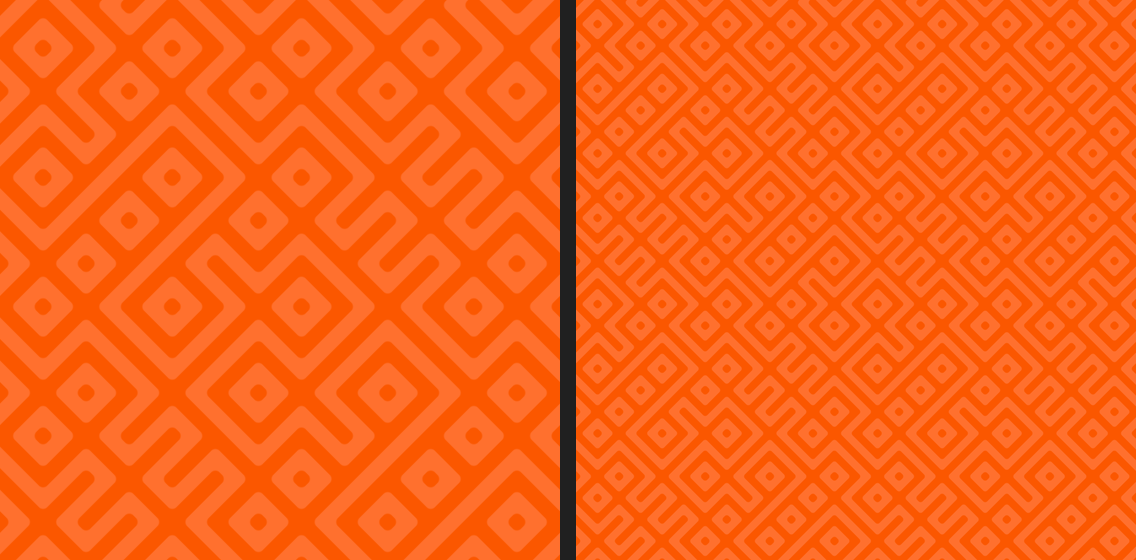
Left, the tile; right, the same tile 2 across and 2 down.
Reproduce this pattern procedurally as a WebGL 1 fragment shader.

```glsl
precision highp float;

// A woven maze of rounded diamonds: square tiles carry diagonal stripes leaning
// one way or the other, chosen by two layered cosine waves that wrap over the
// canvas. Stripes meet at every tile edge, and their corners become round arcs.

uniform vec2 u_resolution;

const float TILES = 13.0;                         // tiles across and down
const vec2 GRID_SHIFT = vec2(0.0, 0.119);         // grid offset, in tiles
const vec2 WAVE_CENTER = vec2(6.0, 11.0);         // tile about which the waves mirror
const float WAVE_A = 4.0;                         // whole cycles per canvas
const float WAVE_B = 5.0;
const float WAVE_B_WEIGHT = 0.35;
const float STRIPE_FILL = 0.5;                    // light share of a stripe period
const float CORNER_RADIUS = 0.135;                // in tiles
const vec3 DARK_ORANGE = vec3(0.985, 0.342, 0.0);
const vec3 LIGHT_ORANGE = vec3(1.0, 0.44, 0.18);

const float TAU = 6.2831853;
const float SQRT2 = 1.4142136;

// +1 for a rising diagonal, -1 for a falling one; periodic in TILES
float tileLean(vec2 tile) {
  vec2 angle = TAU * mod(tile - WAVE_CENTER, TILES) / TILES;
  vec2 a = cos(WAVE_A * angle);
  vec2 b = cos(WAVE_B * angle);
  return a.x * a.y + WAVE_B_WEIGHT * b.x * b.y < 0.0 ? 1.0 : -1.0;
}

// Distance to a tile edge, bent so that a mirrored stripe turns in a circular arc
float roundedFold(float d) {
  float arc = SQRT2 * CORNER_RADIUS
            - sqrt(max(CORNER_RADIUS * CORNER_RADIUS - d * d, 0.0));
  return d < CORNER_RADIUS / SQRT2 ? arc : d;
}

// Bend one local coordinate near its closest edge if the stripes turn there
float bendCoord(float x, float lean, float neighbourLean) {
  float bent = sign(x) * (0.5 - roundedFold(0.5 - abs(x)));
  return lean == neighbourLean ? x : bent;
}

// Signed distance to the light stripes, in tiles
float stripeDistance(vec2 position) {
  vec2 tile = floor(position);
  vec2 local = position - tile - 0.5;
  vec2 side = sign(local);
  float lean = tileLean(tile);
  float x = bendCoord(local.x, lean, tileLean(tile + vec2(side.x, 0.0)));
  float y = bendCoord(local.y, lean, tileLean(tile + vec2(0.0, side.y)));
  float phase = fract(x - lean * y);
  return (abs(phase - 0.5) - 0.5 * STRIPE_FILL) / SQRT2;
}

void main() {
  vec2 uv = gl_FragCoord.xy / u_resolution;
  float d = stripeDistance(uv * TILES + GRID_SHIFT);

  // Smooth edges about one pixel wide
  float softness = 0.75 * TILES / min(u_resolution.x, u_resolution.y);
  float light = 1.0 - smoothstep(-softness, softness, d);
  gl_FragColor = vec4(mix(DARK_ORANGE, LIGHT_ORANGE, light), 1.0);
}
```
